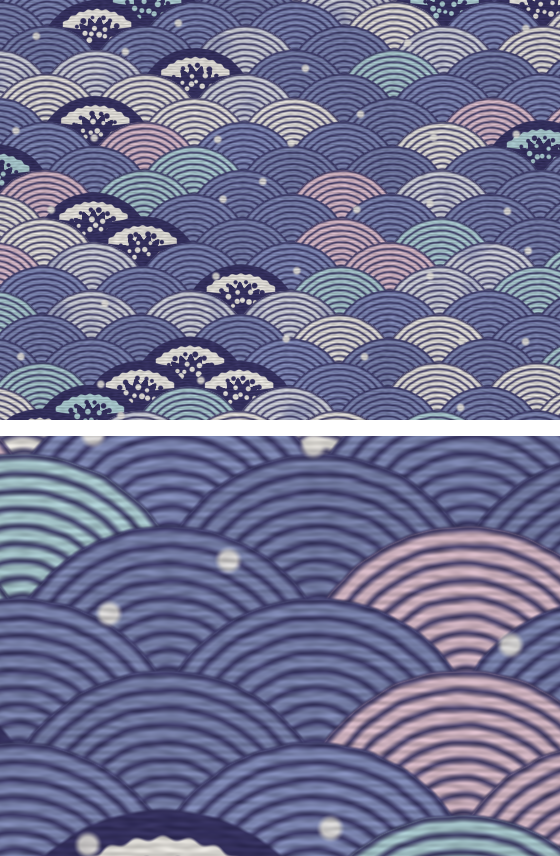
Top: the whole. Bottom: its middle third, enlarged.
A WebGL 1 fragment shader for this pattern:

```glsl
precision highp float;
uniform vec2 u_resolution;

// Layout: lengths are in scale pitches unless noted
const float PITCH = 0.2361;        // scale pitch as a share of canvas height
const float ROW_STEP = 0.2426;
const float FIRST_TOP = 0.5;       // top of row zero, measured downwards
const float ROW_LEAN = 0.0045;
const float RADIUS = 0.574;
const float RING_STEP = 0.0585;
const float LINE_SHARE = 0.35;     // inked part of each ring
const float INK_BLEED = 0.007;
const float RING_BLEED = 0.0125;
const float LINE_INK = 0.90;
const float WAVE_SHARE = 0.12;
const float WAVE_RIM = 0.015;
const float SPLASH_CELL = 0.8;
const float SPLASH_RADIUS = 0.037;
const float THREADS = 150.0;       // weft threads down the canvas
const float WEAVE_DEPTH = 0.09;

const vec3 INK = vec3(0.195, 0.18, 0.355);
const vec3 BLUE = vec3(0.455, 0.49, 0.65);
const vec3 WHITE = vec3(0.83, 0.82, 0.80);
const vec3 PALE = vec3(0.76, 0.77, 0.80);
const vec3 TEAL = vec3(0.62, 0.74, 0.76);
const vec3 PINK = vec3(0.79, 0.68, 0.73);

float hash(vec2 p) {
  return fract(sin(dot(p, vec2(127.1, 311.7))) * 43758.5);
}

vec2 hash2(vec2 p) {
  return vec2(hash(p), hash(p + 47.3));
}

float corner(vec2 cell, vec2 offset) {
  return dot(hash2(cell) * 2.0 - 1.0, offset);
}

float gradientNoise(vec2 p) {
  vec2 i = floor(p), f = fract(p);
  vec2 u = f * f * f * (f * (f * 6.0 - 15.0) + 10.0);
  vec2 e = vec2(1.0, 0.0);
  return mix(mix(corner(i, f), corner(i + e, f - e), u.x),
             mix(corner(i + e.yx, f - e.yx), corner(i + 1.0, f - 1.0), u.x), u.y);
}

float fill(float d, float soft) {
  return 1.0 - smoothstep(-soft, soft, d);
}

vec3 scaleTint(vec2 id, vec2 p) {
  float pick = hash(id + 9.7);
  float fade = smoothstep(0.0, 0.45, gradientNoise(p * 3.0 + id));
  vec3 tint = BLUE * (0.96 + 0.08 * hash(id + 3.1));
  if (pick > 0.44) tint = WHITE;
  if (pick > 0.68) tint = mix(PALE, BLUE, 0.5 * fade);
  if (pick > 0.84) tint = TEAL;
  if (pick > 0.92) tint = PINK;
  return tint;
}

// Foam crest with curled fingers and droplets; q.y is depth below the scale top
float waveFoam(vec2 q, vec2 id, float soft) {
  vec2 rim = q - vec2(0.0, RADIUS);
  float crest = length(rim) - 0.494 - 0.007 * cos(34.0 * atan(rim.x, -rim.y));
  crest = max(crest, max(abs(q.x) - 0.345, q.y - 0.30 + 0.12 * abs(q.x)));

  vec2 h = q - vec2(0.0, 0.42);
  float angle = atan(h.x, -h.y);
  float hollow = length(h) - 0.232 - 0.03 * cos(15.0 * angle + 6.0 * hash(id));
  float foam = max(crest, -hollow);

  float drops = 1.0;
  for (int i = 0; i < 8; i++) {
    float n = float(i);
    vec2 jitter = hash2(id + n * 1.7) - 0.5;
    float a = (n - 3.5) * 0.36 + 0.2 * jitter.x;
    vec2 ray = vec2(sin(a), -cos(a));
    float reach = 0.09 + 0.08 * mod(n, 2.0) + 0.04 * jitter.y;
    drops = min(drops, length(h - ray * reach) - 0.025 - 0.012 * jitter.x);
    foam = max(foam, 0.024 + 0.012 * jitter.y - length(h - ray * 0.262));
  }
  return fill(min(foam, drops), soft);
}

void main() {
  vec2 canvas = vec2(gl_FragCoord.x, u_resolution.y - gl_FragCoord.y) / u_resolution.y;
  vec2 p = canvas / PITCH;
  float pixel = 0.8 / (u_resolution.y * PITCH);
  float soft = max(pixel, INK_BLEED);
  float ringSoft = max(pixel, RING_BLEED);
  float wobble = 0.007 * gradientNoise(p * 11.0);
  float frontRow = floor((p.y - FIRST_TOP) / ROW_STEP) + 1.0;
  float halfLine = 0.5 * LINE_SHARE * RING_STEP;
  vec3 color = INK;

  // Overlapping scales, back row to front row
  for (int i = 0; i < 5; i++) {
    float row = frontRow - 4.0 + float(i);
    float x = p.x + 0.03 + ROW_LEAN * row - 0.5 * mod(row, 2.0);
    vec2 id = vec2(floor(x + 0.5), row);
    vec2 q = vec2(x - id.x, p.y - FIRST_TOP - ROW_STEP * row);
    float edge = length(q - vec2(0.0, RADIUS)) - RADIUS + wobble;

    if (hash(id + 21.4) < WAVE_SHARE) {
      vec3 foamTint = mix(WHITE, TEAL, step(0.75, hash(id + 5.9)));
      vec3 wave = mix(INK, foamTint, waveFoam(q, id, soft));
      color = mix(color, wave, fill(edge - WAVE_RIM, soft));
    } else {
      float ring = abs(fract((-edge - halfLine) / RING_STEP + 0.5) - 0.5) * RING_STEP;
      float line = max(fill(ring - halfLine, ringSoft), fill(-edge - halfLine, ringSoft));
      color = mix(color, mix(scaleTint(id, p), INK, LINE_INK * line), fill(edge, soft));
    }
  }

  // Scattered splash dots
  vec2 cell = floor(p / SPLASH_CELL);
  vec2 center = (cell + 0.12 + 0.76 * hash2(cell + 13.0)) * SPLASH_CELL;
  float splash = fill(length(p - center) - SPLASH_RADIUS, 2.0 * soft);
  color = mix(color, WHITE, 0.9 * splash * step(0.2, hash(cell + 71.0)));

  // Woven cloth and uneven dye
  float thread = sin(6.2832 * (THREADS * canvas.y + 0.3 * gradientNoise(canvas * 14.0)));
  float slub = gradientNoise(canvas * vec2(70.0, 260.0));
  float dye = gradientNoise(canvas * 4.0);
  color *= 1.0 + WEAVE_DEPTH * (0.6 * thread + 1.2 * slub) + 0.05 * dye;
  color += 0.04 * slub;
  gl_FragColor = vec4(clamp(color, 0.0, 1.0), 1.0);
}
```
